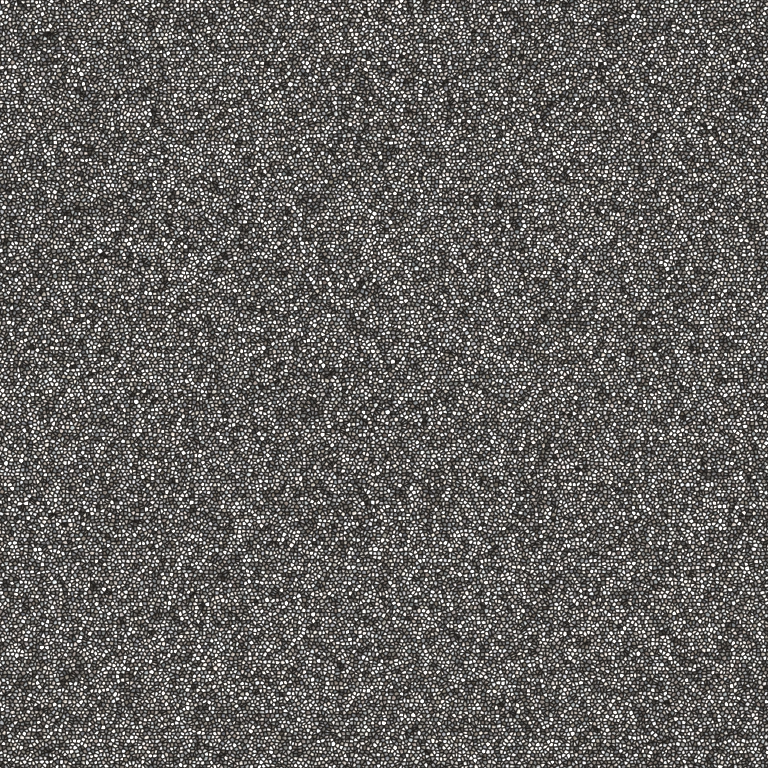
Reproduce this texture procedurally as a Shadertoy shader.

```glsl
// Fine grey granules packed like coarse sand, with dark gaps between them.
// Jittered, staggered Voronoi cells give domed grains; each has its own tone,
// tint and lit side, and a faint broad noise mottles the whole sheet.

// Integer hash: three random values in 0..1 per lattice cell
vec3 hash3(vec2 cell) {
    ivec2 c = ivec2(cell);
    uvec3 v = uvec3(uint(c.x), uint(c.y), 77u) * 1664525u + 1013904223u;
    v.x += v.y * v.z; v.y += v.z * v.x; v.z += v.x * v.y;
    v ^= v >> 16u;
    v.x += v.y * v.z; v.y += v.z * v.x; v.z += v.x * v.y;
    return vec3(v >> 8u) / 16777216.0;
}

float valueNoise(vec2 p) {
    vec2 i = floor(p), f = fract(p);
    f = f * f * (3.0 - 2.0 * f);
    float low = mix(hash3(i).x, hash3(i + vec2(1, 0)).x, f.x);
    float high = mix(hash3(i + vec2(0, 1)).x, hash3(i + vec2(1, 1)).x, f.x);
    return mix(low, high, f.y);
}

vec3 grains(vec2 uv) {
    vec2 p = uv * vec2(185.0, 213.0);

    // Nearest and second nearest grain centres; odd rows shift by half a cell
    float nearest = 9.0, second = 9.0;
    vec2 toCentre = vec2(0), grainId = vec2(0);
    for (int y = -1; y <= 1; y++) {
        float row = floor(p.y) + float(y);
        float stagger = 0.5 * mod(row, 2.0);
        for (int x = -1; x <= 1; x++) {
            vec2 cell = vec2(floor(p.x - stagger) + float(x), row);
            vec2 centre = cell + 0.5 + 0.85 * (hash3(cell).xy - 0.5);
            vec2 offset = (centre + vec2(stagger, 0.0) - p) * vec2(1.0, 0.87);
            float d = length(offset);
            if (d < nearest) {
                second = nearest;
                nearest = d;
                toCentre = offset;
                grainId = cell;
            } else {
                second = min(second, d);
            }
        }
    }

    // Domed body, random brightness, light from the upper left
    vec3 rnd = hash3(grainId + 4096.0);
    float body = smoothstep(-0.02, 0.36, 0.5 * (second - nearest));
    float tone = 0.42 + 0.9 * pow(rnd.x, 1.25);
    float light = 1.0 + 0.4 * dot(toCentre, vec2(-0.6, 0.8));
    float facet = 0.8 + 0.4 * valueNoise(p * 1.9 + 700.0);
    float value = 0.085 + body * tone * light * facet;

    // Slightly warm grey, with a few cooler or rosier grains
    vec3 tint = vec3(0.01, 0.0, -0.01);
    tint += body * 0.06 * (rnd.y - 0.5) * vec3(1.0, 0.0, -1.0);
    tint.g -= body * 0.03 * (rnd.z - 0.5);
    return value + tint;
}

void mainImage(out vec4 fragColor, in vec2 fragCoord) {
    // Four samples per pixel smooth the grain edges
    vec3 color = vec3(0);
    for (int i = 0; i < 4; i++) {
        vec2 shift = (vec2(i & 1, i >> 1) - 0.5) * 0.5;
        color += 0.25 * grains((fragCoord + shift) / iResolution.y);
    }

    // Broad, barely visible mottling
    vec2 uv = fragCoord / iResolution.y;
    float mottle = 0.6 * valueNoise(uv * 6.0) + 0.4 * valueNoise(uv * 17.0 + 50.0);
    color *= 0.97 + 0.06 * mottle;
    fragColor = vec4(clamp(color, 0.0, 1.0), 1.0);
}
```
